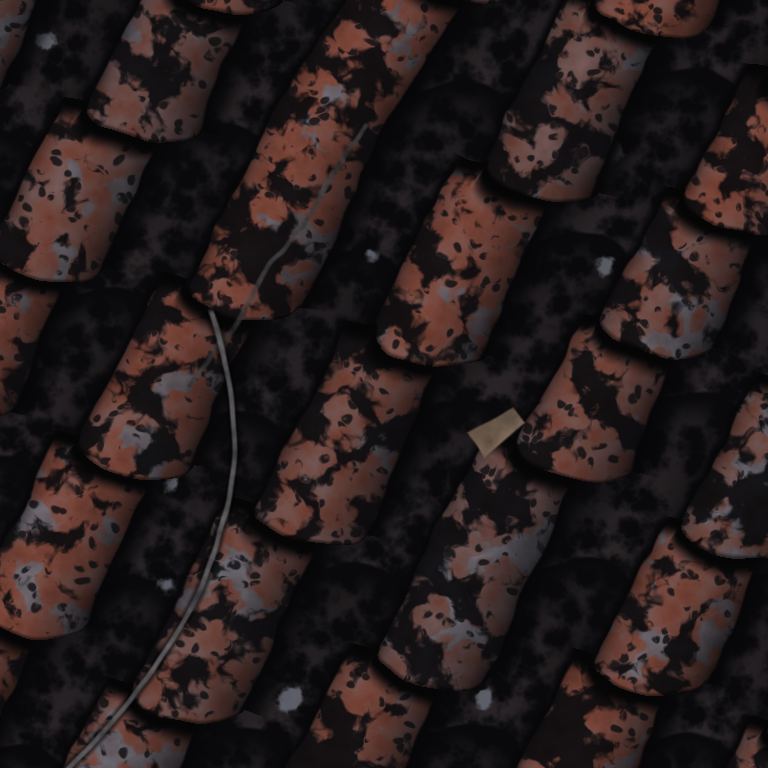
This texture is drawn by a WebGL 2 fragment shader. Its source:

```glsl
#version 300 es
precision highp float;
// Weathered barrel roof tiles in five slanted columns over dark channels.
// Each column is cut into overlapping courses; layered cellular noise gives
// mold, pits and lichen, with a twig, a stick and a dry leaf laid on top.
uniform vec2 u_resolution;
out vec4 outColor;

const vec2 ACROSS = vec2(0.83, -0.56);    // across the columns
const vec2 ALONG = vec2(0.56, 0.83);      // up the columns
const float SPACING = 0.238;              // between column centers
const float ORIGIN = 0.14;                // center of the middle column
const float HALF_WIDTH = 0.071;
const float LIP_SLOPE = 0.36;
const float LIP_BULGE = 0.035;
const float LEAN = 0.14;                  // tiles stand steeper than columns
// Per column: a lip position, course length below it, course length above it
const vec3 COURSES[7] = vec3[7](
  vec3(0.90, 0.22, 0.22), vec3(0.77, 0.22, 0.20), vec3(0.65, 0.25, 0.50),
  vec3(0.735, 0.28, 0.26), vec3(0.717, 0.327, 0.195),
  vec3(0.754, 0.214, 0.22), vec3(0.60, 0.22, 0.22));

const vec3 SOOT = vec3(0.035, 0.034, 0.042);
const vec3 CHANNEL = vec3(0.155, 0.135, 0.145);
const vec3 CLAY_RED = vec3(0.52, 0.29, 0.235);
const vec3 CLAY_DULL = vec3(0.41, 0.31, 0.30);
const vec3 LICHEN = vec3(0.40, 0.41, 0.45);
const vec3 TWIG = vec3(0.33, 0.32, 0.33);
const vec3 LEAF = vec3(0.44, 0.37, 0.31);

vec2 hash2(vec2 p) {
  vec3 q = fract(p.xyx * vec3(0.1031, 0.1030, 0.0973));
  q += dot(q, q.yzx + 33.33);
  return fract((q.xx + q.yz) * q.zy);
}

// Distance to the nearest scattered point
float cells(vec2 p) {
  vec2 id = floor(p), f = fract(p);
  float d = 2.0;
  for (int j = -1; j <= 1; j++)
    for (int i = -1; i <= 1; i++) {
      vec2 o = vec2(i, j);
      d = min(d, length(o + hash2(id + o) - f));
    }
  return d;
}

// Layered cells, average near 0.46
float grime(vec2 p) {
  float sum = 0.0, weight = 0.53;
  for (int i = 0; i < 4; i++) {
    sum += weight * cells(p + 40.0);
    p = mat2(1.6, 1.2, -1.2, 1.6) * p + 7.3;
    weight *= 0.5;
  }
  return sum;
}

vec2 ripple(vec2 p) {
  return sin(p.yx * 31.0 + 2.0 * sin(p * 19.0)) + 0.5 * sin(p.yx * 83.0 + 2.0 * sin(p * 67.0));
}

float segment(vec2 p, vec2 a, vec2 b) {
  vec2 d = b - a;
  return length(p - a - d * clamp(dot(p - a, d) / dot(d, d), 0.0, 1.0));
}

vec3 channelColor(vec2 p, float u, float v, float rough) {
  float lane = (u - ORIGIN) / SPACING, side = fract(lane) - 0.5;
  float arc = v - 0.09 * side + 0.5 * side * side;
  float course = fract(arc / 0.26 + hash2(vec2(floor(lane), 5.0)).x);
  float shade = smoothstep(0.0, 0.025, course) * smoothstep(1.0, 0.8, course);
  shade *= exp(-14.0 * side * side) * (1.1 - 0.5 * course);
  vec3 color = mix(SOOT, CHANNEL, shade * smoothstep(0.28, 0.62, rough));
  // Sparse lichen chips
  vec2 id = floor(p * 7.0), chance = hash2(id + 60.0);
  vec2 chip = fract(p * 7.0) - 0.3 - 0.4 * chance.yx;
  float size = 0.05 + 0.06 * chance.y + 0.22 * (rough - 0.46);
  return mix(color, LICHEN, step(0.72, chance.x) * smoothstep(0.03, -0.03, length(chip) - size) * 0.85);
}

vec3 tileColor(vec2 p, float x, vec2 id, float rough) {
  vec2 kind = hash2(id + 20.0), wear = hash2(id + 71.0);
  vec2 q = p + 0.004 * ripple(p * 1.7) + kind * 3.0;
  vec3 color = mix(CLAY_RED, CLAY_DULL, clamp(kind.x + 2.0 * (rough - 0.46), 0.0, 1.0));
  float lichen = smoothstep(0.0, 0.07, grime(q * 11.0) - 0.46 - 0.13 * wear.x);
  color = mix(color, LICHEN, 0.8 * lichen);
  float mold = smoothstep(-0.05, 0.08, grime(q * 17.0 + 9.0) - 0.52 + 0.09 * wear.y - 0.07 * x);
  float pits = smoothstep(0.34, 0.18, cells(q * 46.0)) * smoothstep(0.38, 0.5, rough);
  color = mix(color, SOOT * 1.4, max(mold * 0.92, pits * 0.8));
  color *= 0.75 + 0.5 * rough;
  float light = pow(max(1.0 - x * x, 0.0), 0.4) * (0.92 - 0.33 * x);
  return mix(SOOT, color, clamp(light, 0.0, 1.0));
}

void main() {
  vec2 p = gl_FragCoord.xy / u_resolution;
  float aa = 1.5 / min(u_resolution.x, u_resolution.y);
  vec2 bent = p + 0.0025 * ripple(p);
  float u = dot(bent, ACROSS), v = dot(bent, ALONG);
  float rough = grime(p * 24.0);

  // Find the column, then the course under its curved lip
  float column = clamp(floor((u - ORIGIN) / SPACING + 0.5), -3.0, 3.0);
  float a = u - ORIGIN - column * SPACING;
  float lipX = clamp((a - 0.015) / HALF_WIDTH, -1.0, 1.0);
  float lip = LIP_SLOPE * a + LIP_BULGE * (1.0 - sqrt(1.0 - lipX * lipX));
  vec3 course = COURSES[int(column) + 3];
  float s = v - lip - course.x;
  float pitch = s < 0.0 ? course.y : course.z;
  float row = floor(s / pitch), t = s - row * pitch;
  vec2 id = vec2(column, row);
  float offset = a - 0.015 + LEAN * min(t, 0.3) + 0.012 * (hash2(id + 33.0).x - 0.5);
  float edge = abs(offset) - HALF_WIDTH * (1.0 - 0.1 * t / pitch);

  // Channel with contact shadow, then the tile with lip and overlap shadow
  vec3 color = channelColor(p, u, v, rough);
  color = mix(SOOT * 0.7, color, smoothstep(0.0, offset > 0.0 ? 0.035 : 0.015, edge));
  vec3 tile = tileColor(p, offset / HALF_WIDTH, id, rough);
  tile *= mix(0.45, 1.0, smoothstep(0.0, 0.007, t));
  tile = mix(SOOT * 0.6, tile, smoothstep(0.008, 0.034, pitch - t));
  color = mix(color, tile, smoothstep(aa, -aa, edge));

  // Straight stick, bent twig and fallen leaf
  float stick = segment(bent, vec2(0.25, 0.50), vec2(0.48, 0.84)) - 0.003;
  color = mix(color, TWIG * (0.3 + rough), 0.75 * smoothstep(aa, -aa, stick));
  float bow = p.y - 0.43;
  float twig = abs(p.x - 0.305 + 1.16 * bow * bow + 0.001 * ripple(p).x) / sqrt(1.0 + 5.4 * bow * bow);
  float below = smoothstep(0.6, 0.59, p.y);
  color *= 1.0 - 0.6 * below * smoothstep(0.011, 0.003, twig);
  color = mix(color, TWIG * (0.5 + rough), below * smoothstep(aa, -aa, twig - 0.0032));
  vec2 leaf = mat2(0.82, -0.57, 0.57, 0.82) * (p - vec2(0.647, 0.44));
  vec2 box = abs(leaf) - vec2(0.034, 0.016 - 0.12 * leaf.x);
  float leafEdge = max(box.x, box.y) + 0.001 * ripple(p).y;
  color = mix(color, LEAF * (0.7 + 0.6 * rough - 6.0 * leaf.y), smoothstep(aa, -aa, leafEdge));
  outColor = vec4(color, 1.0);
}
```
